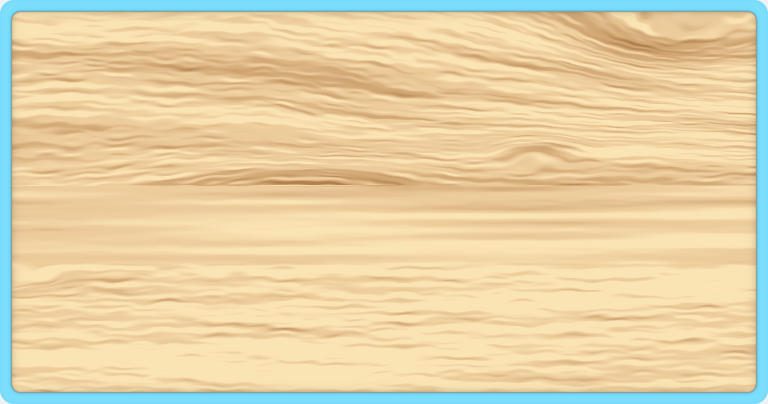
Give the GLSL for this texture, as a Shadertoy shader.

```glsl
#define LIGHT_WOOD vec3(0.985, 0.895, 0.705)
#define MID_WOOD vec3(0.93, 0.80, 0.61)
#define DARK_WOOD vec3(0.83, 0.67, 0.47)
#define DEEP_WOOD vec3(0.70, 0.50, 0.31)
#define FRAME_BLUE vec3(0.49, 0.87, 0.99)
#define EDGE_BLUE vec3(0.33, 0.80, 0.99)
#define RIM_SHADE vec3(0.58, 0.60, 0.52)
#define FRAME_WIDTH 0.027
#define UPPER_SEAM 0.54
#define LOWER_SEAM 0.345
#define RELIEF 0.62

float hash(vec2 p) {
    p = fract(p * vec2(0.1031, 0.1137));
    p += dot(p, p.yx + 33.33);
    return fract((p.x + p.y) * p.x * 17.0);
}

float noise(vec2 p) {
    vec2 i = floor(p), f = fract(p);
    f = f * f * (3.0 - 2.0 * f);
    return mix(mix(hash(i), hash(i + vec2(1, 0)), f.x),
               mix(hash(i + vec2(0, 1)), hash(i + vec2(1, 1)), f.x), f.y);
}

float roundBox(vec2 p, vec2 halfSize, float radius) {
    vec2 q = abs(p) - halfSize + radius;
    return length(max(q, 0.0)) + min(max(q.x, q.y), 0.0) - radius;
}

// Soft oval used to bend the grain around a knot
float knot(vec2 p, vec2 center, vec2 size) {
    vec2 q = (p - center) / size;
    return exp(-dot(q, q));
}

// Fibre height, stretched along the board
float fibre(vec2 g) {
    return 0.65 * noise(g * vec2(7.0, 72.0)) + 0.35 * noise(g * vec2(17.0, 125.0) + 40.0);
}

vec3 wood(vec2 p) {
    float upper = smoothstep(UPPER_SEAM - 0.003, UPPER_SEAM + 0.003, p.y);
    float lower = 1.0 - smoothstep(LOWER_SEAM - 0.012, LOWER_SEAM + 0.012, p.y);
    float rough = max(upper, lower);

    // Bend the grain: falling to the right, bulging over the knots
    float eyes = 0.055 * knot(p, vec2(0.72, 0.545), vec2(0.27, 0.055))
               + 0.050 * knot(p, vec2(1.33, 0.635), vec2(0.11, 0.040))
               - 0.080 * knot(p, vec2(1.62, 0.900), vec2(0.22, 0.080));
    float fall = max(p.x - 0.65, 0.0);
    float bend = 0.15 * fall * smoothstep(UPPER_SEAM, 0.80, p.y) - eyes;
    bend += 0.007 * sin(p.x * 5.0 + p.y * 13.0) + 0.004 * sin(p.x * 11.0 - p.y * 21.0);
    vec2 g = vec2(p.x, p.y + bend * upper);
    g.y += 0.035 * knot(p, vec2(0.02, 0.30), vec2(0.12, 0.03));
    g.y += rough * (0.0016 * sin(p.x * 43.0 + p.y * 70.0) + 0.0012 * sin(p.x * 79.0 - p.y * 110.0));

    // Raised fibres lit from above, smooth streaks in the middle board
    float relief = fibre(g) - fibre(g + vec2(0.002, 0.007));
    float streak = noise(g * vec2(1.6, 58.0) + 9.0) - 0.5;
    float band = noise(g * vec2(1.3, 17.0) + 3.0) - 0.5;
    float tone = 0.61 + 0.30 * band + mix(0.36, 0.20, rough) * streak;
    tone += RELIEF * relief * mix(0.16, 1.0, rough);
    tone += 0.06 * lower - 0.03 * upper;

    // Dark hearts of the knots and worn seams
    float hearts = knot(p, vec2(0.75, 0.555), vec2(0.25, 0.016))
                 + knot(p, vec2(1.35, 0.637), vec2(0.09, 0.012))
                 + 0.6 * knot(p, vec2(1.60, 0.870), vec2(0.18, 0.060));
    tone -= upper * hearts * (0.14 + 0.38 * noise(g * vec2(5.0, 85.0)));
    float seam = exp(-abs(p.y - UPPER_SEAM - 0.004) / 0.006) * upper
               + 0.6 * exp(-abs(p.y - LOWER_SEAM) / 0.010);
    tone -= 0.24 * seam * noise(vec2(p.x * 6.0, p.y * 30.0));

    vec3 color = mix(DEEP_WOOD, DARK_WOOD, smoothstep(0.0, 0.36, tone));
    color = mix(color, MID_WOOD, smoothstep(0.34, 0.56, tone));
    return mix(color, LIGHT_WOOD, smoothstep(0.55, 0.74, tone));
}

void mainImage(out vec4 fragColor, in vec2 fragCoord) {
    float pixel = 1.0 / iResolution.y;
    vec2 p = fragCoord * pixel;
    vec2 halfSize = 0.5 * iResolution.xy * pixel;
    float outer = roundBox(p - halfSize, halfSize, 0.036);
    float inner = roundBox(p - halfSize, halfSize - FRAME_WIDTH, 0.024);

    // Board with a soft shadow under the frame
    vec3 color = wood(p) * (1.0 - 0.20 * exp(min(inner, 0.0) / 0.007));
    color = mix(color, RIM_SHADE, smoothstep(-0.0045, -0.001, inner));

    // Blue frame with deeper edges
    float edge = max(exp(-abs(inner) / 0.003), exp(-abs(outer) / 0.002));
    vec3 frame = mix(FRAME_BLUE, EDGE_BLUE, edge);
    color = mix(color, frame, smoothstep(-pixel, pixel, inner));

    // Pale corners outside the frame
    color = mix(color, vec3(0.93, 0.95, 0.96), smoothstep(-pixel, pixel, outer));
    fragColor = vec4(color, 1.0);
}
```
